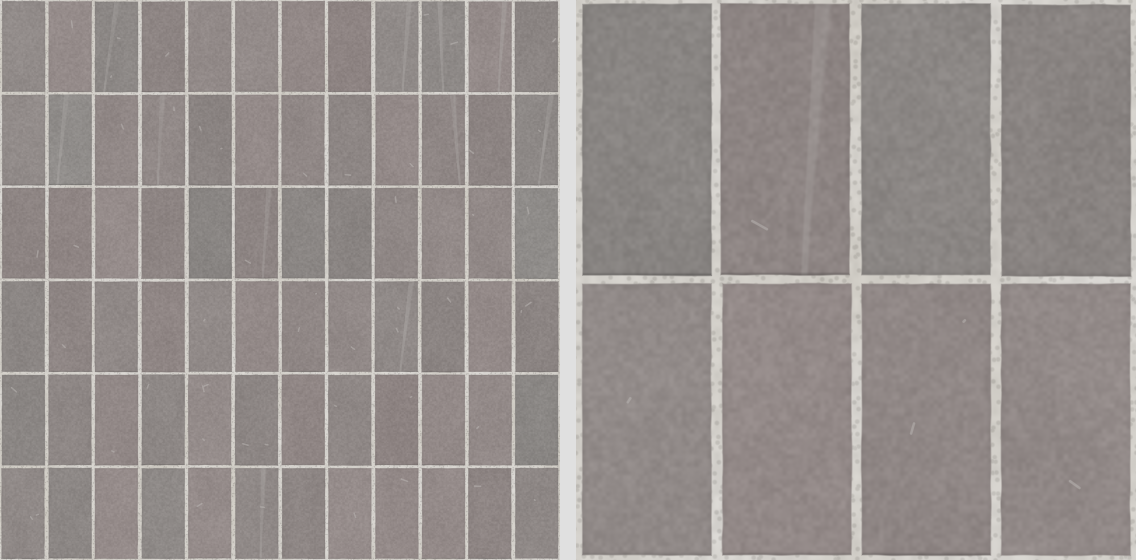
Left, the full canvas; right, a detail of the centre.
Give the GLSL for this texture, as a WebGL 1 fragment shader.

```glsl
precision highp float;
// Wall of upright grey-mauve tiles, 12 across and 6 down, with pale grout and light scuffs.

uniform vec2 u_resolution;

const vec2 GRID = vec2(12.0, 6.0);
const vec2 HALF_JOINT = vec2(0.0032, 0.0025);
const vec3 MAUVE = vec3(0.572, 0.533, 0.528);
const vec3 GREY = vec3(0.543, 0.532, 0.522);
const vec3 GROUT = vec3(0.825, 0.813, 0.79);
const vec3 CHALK = vec3(0.69, 0.675, 0.665);

float hash(vec2 p, float seed) {
  vec3 q = fract(vec3(p.xyx + seed * 7.31) * vec3(0.1031, 0.1030, 0.0973));
  q += dot(q, q.yzx + 33.33);
  return fract((q.x + q.y) * q.z);
}

// Value noise on a lattice that wraps after "period" cells.
float noise(vec2 uv, vec2 period, float seed) {
  vec2 p = uv * period;
  vec2 i = floor(p);
  vec2 f = fract(p);
  f = f * f * (3.0 - 2.0 * f);
  vec2 a = mod(i, period);
  vec2 b = mod(i + 1.0, period);
  return mix(mix(hash(a, seed), hash(vec2(b.x, a.y), seed), f.x),
             mix(hash(vec2(a.x, b.y), seed), hash(b, seed), f.x), f.y);
}

// Distance to the nearest wrapped cell point, in cells.
float cellular(vec2 uv, float period, float seed) {
  vec2 p = uv * period;
  float nearest = 1.0;
  for (int y = -1; y <= 1; y++) {
    for (int x = -1; x <= 1; x++) {
      vec2 cell = floor(p) + vec2(float(x), float(y));
      vec2 id = mod(cell, period);
      vec2 point = cell + vec2(hash(id, seed), hash(id, seed + 1.0));
      nearest = min(nearest, length(p - point));
    }
  }
  return nearest;
}

float boxDistance(vec2 p, vec2 halfSize) {
  vec2 d = abs(p) - halfSize;
  return length(max(d, 0.0)) + min(max(d.x, d.y), 0.0);
}

float segmentDistance(vec2 p, vec2 a, vec2 b) {
  vec2 ab = b - a;
  return length(p - a - ab * clamp(dot(p - a, ab) / dot(ab, ab), 0.0, 1.0));
}

// Tile body: per-tile tint, cloudy firing marks and fine grain.
vec3 tileColor(vec2 uv, vec2 id) {
  float drift = noise((id + 0.5) / GRID, vec2(4.0, 3.0), 3.0);
  float tint = smoothstep(0.2, 0.8, 0.5 * drift + 0.5 * hash(id, 4.0));
  float cloud = noise(uv, vec2(30.0, 18.0), 5.0 + hash(id, 6.0)) - 0.5;
  float grain = noise(uv, vec2(256.0), 7.0) + noise(uv, vec2(400.0), 8.0) - 1.0;
  float shade = 0.035 * (hash(id, 9.0) - 0.5) + 0.022 * cloud + 0.035 * grain;
  return mix(GREY, MAUVE, tint) + shade;
}

// Pale wedge-shaped smear on a few tiles.
float smear(vec2 p, vec2 id, vec2 uv) {
  float side = (hash(id, 11.0) - 0.5) * 0.04;
  float x = p.x - side - p.y * (hash(id, 12.0) - 0.5) * 0.25;
  float width = 0.006 + 0.05 * max(p.y + 0.05, 0.0);
  float band = smoothstep(0.0, 0.002, x) * (1.0 - smoothstep(width * 0.6, width, x));
  float streaks = 0.4 + 0.6 * noise(uv, vec2(140.0, 12.0), 13.0);
  return band * streaks * step(0.88, hash(id, 14.0));
}

// Short hairline scratches scattered over some tiles.
float scratches(vec2 p, vec2 id, float px) {
  float mark = 0.0;
  for (int i = 0; i < 3; i++) {
    float seed = 20.0 + 5.0 * float(i);
    vec2 a = (vec2(hash(id, seed), hash(id, seed + 1.0)) - 0.5) * vec2(0.06, 0.13);
    float angle = 6.2832 * hash(id, seed + 2.0);
    vec2 b = a + vec2(cos(angle), sin(angle)) * mix(0.001, 0.012, hash(id, seed + 3.0));
    float line = 1.0 - smoothstep(0.0003, 0.0006 + px, segmentDistance(p, a, b));
    mark = max(mark, line * step(0.8, hash(id, seed + 4.0)));
  }
  return mark;
}

void main() {
  vec2 uv = gl_FragCoord.xy / u_resolution;
  float px = 1.0 / min(u_resolution.x, u_resolution.y);
  vec2 id = floor(uv * GRID);
  vec2 p = (fract(uv * GRID) - 0.5) / GRID;

  // Slightly uneven setting and edges of each tile.
  vec2 shift = (vec2(hash(id, 1.0), hash(id, 2.0)) - 0.5) * vec2(0.0014, 0.001);
  float wobble = (noise(uv, vec2(90.0), 15.0) - 0.5) * 0.0007;
  vec2 halfTile = 0.5 / GRID - HALF_JOINT;
  float d = boxDistance(p - shift, halfTile) + wobble;

  vec3 tile = tileColor(uv, id);
  tile = mix(tile, CHALK, 0.5 * smear(p, id, uv));
  tile = mix(tile, CHALK + 0.05, 0.5 * scratches(p, id, px));

  // Dark lower lip where the tile meets its joint.
  float lip = 1.0 - smoothstep(0.0, 0.0022, p.y - shift.y + halfTile.y);
  tile *= 1.0 - 0.2 * lip * hash(id, 16.0);
  tile *= 1.0 - 0.04 * smoothstep(-0.004, 0.0, d);

  // Sandy grout with pits and soft stains.
  float pits = 1.0 - smoothstep(0.1, 0.35, cellular(uv, 170.0, 17.0));
  float stain = noise(uv, vec2(14.0), 18.0) - 0.5;
  vec3 grout = GROUT + 0.05 * (noise(uv, vec2(230.0), 19.0) - 0.5);
  grout += stain * vec3(0.04, 0.045, 0.06) - 0.08 * pits;

  float soft = max(0.75 * px, 0.0007);
  gl_FragColor = vec4(mix(tile, grout, smoothstep(-soft, soft, d)), 1.0);
}
```
